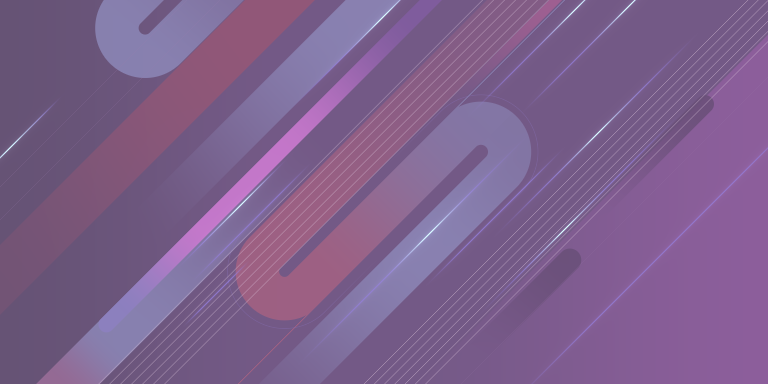
A Shadertoy shader for this background:

```glsl
// Diagonal abstract backdrop: translucent ribbons, rounded hooks and light streaks.
// All is drawn in a frame turned by 45 degrees: q.x runs across the stripes from
// the upper left, q.y runs along them to the upper right (lengths scale by sqrt 2).

float pixelSize() { return 1.414 / iResolution.y; }

// Smooth coverage of a signed distance
float fill(float d) { return clamp(0.5 - d / pixelSize(), 0.0, 1.0); }

float stripe(float x, float lo, float hi) { return fill(max(lo - x, x - hi)); }

// Distance to a stripe with one round end, going up (dir 1) or down (dir -1)
float roundEnd(vec2 q, vec2 tip, float dir, float r) {
    return length(vec2(q.x - tip.x, min((q.y - tip.y) * dir, 0.0))) - r;
}

// Two arms around a slot, joined by a round cap
float hook(vec2 q, vec2 tip, float dir, float r, float slot) {
    return fill(max(roundEnd(q, tip, dir, r), -roundEnd(q, tip, dir, slot)));
}

// Parallel fine lines
float hairlines(float x, float first, float gap) {
    float sum = 0.0;
    for (int i = 0; i < 7; i++)
        sum += fill(abs(x - first - float(i) * gap) - 0.0008);
    return min(sum, 1.0);
}

// Violet line fading at both ends, with a white spark at y = spark
void streak(inout vec3 col, vec2 q, float x, float lo, float hi, float spark) {
    float along = (q.y - lo) / (hi - lo);
    float fade = smoothstep(0.0, 0.3, along) * smoothstep(1.0, 0.7, along);
    float d = abs(q.x - x);
    float heat = exp(-pow((q.y - spark) / 0.13, 2.0));
    vec3 tint = mix(vec3(0.55, 0.47, 0.82), vec3(0.82, 0.96, 1.0), heat);
    float light = max(fade * 0.75, heat);
    col = mix(col, tint, light * fill(d - 0.002));
    col += tint * light * 0.07 * exp(-d * 110.0);
}

void mainImage(out vec4 fragColor, in vec2 fragCoord) {
    vec2 p = fragCoord / iResolution.y;
    p.x += 1.0 - 0.5 * iResolution.x / iResolution.y;
    vec2 q = vec2(p.x + 1.0 - p.y, p.x - 1.0 + p.y);
    vec3 lavender = vec3(0.55, 0.53, 0.72);
    vec3 rose = vec3(0.59, 0.34, 0.46);
    vec3 shade = vec3(0.41, 0.31, 0.47);

    // Ground, and the lighter field at the lower right
    vec3 col = mix(vec3(0.40, 0.325, 0.46), vec3(0.452, 0.35, 0.525), smoothstep(0.0, 0.75, p.x));
    float field = fill(2.09 - q.x) * smoothstep(0.95, 2.05, p.x);
    col = mix(col, vec3(0.55, 0.37, 0.61), field);

    // Dark rounded shadows
    float pill = fill(roundEnd(q, vec2(2.107, 1.565), -1.0, 0.033));
    col = mix(col, shade, 0.85 * pill * smoothstep(0.95, 1.55, q.y));
    pill = fill(roundEnd(q, vec2(2.161, 0.807), -1.0, 0.042));
    col = mix(col, shade, 0.85 * pill * smoothstep(0.25, 0.8, q.y));

    // Upper left hook and rose band
    float upperHook = hook(q, vec2(0.451, 0.305), 1.0, 0.184, 0.024);
    col = mix(col, lavender, upperHook * mix(0.85, 0.5, smoothstep(0.25, 0.75, q.y)));
    col = mix(col, rose, stripe(q.x, 0.638, 0.82) * mix(0.25, 0.85, smoothstep(-0.8, 0.6, q.y)));

    // Lavender bands, fading toward each other
    col = mix(col, lavender, stripe(q.x, 0.90, 1.042) * smoothstep(-0.25, 0.85, q.y) * 0.85);
    vec3 bandTint = mix(vec3(0.61, 0.43, 0.60), lavender, smoothstep(-0.85, -0.6, q.y));
    col = mix(col, bandTint, stripe(q.x, 1.094, 1.26) * smoothstep(0.5, -0.5, q.y) * 0.85);

    // Bright magenta strip
    vec3 magenta = mix(vec3(0.55, 0.50, 0.75), vec3(0.78, 0.47, 0.80), smoothstep(-0.5, -0.05, q.y));
    magenta = mix(magenta, vec3(0.50, 0.36, 0.62), smoothstep(0.35, 1.05, q.y));
    col = mix(col, magenta, 0.95 * fill(roundEnd(q, vec2(1.122, -0.568), 1.0, 0.029)));

    // Winding ribbon: two opposite hooks that share the middle arm
    vec2 lowTip = vec2(1.448, 0.034), highTip = vec2(1.648, 0.857);
    float low = hook(q, lowTip, 1.0, 0.18, 0.02);
    float high = hook(q, highTip, -1.0, 0.185, 0.026);
    float ribbon = q.x < 1.472 ? low : q.x > 1.618 ? high : low * high;
    float turn = q.x > 1.63 ? 1.0 : smoothstep(0.1, 1.0, q.y);
    float alpha = mix(0.88, 0.62, turn);
    if (q.x < 1.46) {
        turn = 0.0;
        alpha = mix(0.88, 0.3, smoothstep(0.0, 1.3, q.y));
    } else if (q.x > 1.63) {
        alpha = 0.85 * smoothstep(-0.6, 0.45, q.y) * mix(1.0, 0.7, smoothstep(0.5, 1.0, q.y));
    }
    col = mix(col, mix(vec3(0.64, 0.38, 0.51), lavender, turn), ribbon * alpha);
    float shortStrip = stripe(q.x, 1.43, 1.464) * smoothstep(0.85, 1.45, q.y);
    col = mix(col, vec3(0.66, 0.38, 0.58), shortStrip * 0.8);

    // Faint outlines around the caps
    float ring = fill(abs(roundEnd(q, lowTip, 1.0, 0.21)) - 0.001) * smoothstep(0.35, 0.0, q.y);
    ring += fill(abs(roundEnd(q, highTip, -1.0, 0.21)) - 0.001) * smoothstep(0.55, 0.9, q.y);
    col = mix(col, vec3(0.52, 0.43, 0.70), ring * 0.5);

    // Fine line groups and single threads
    float lines = hairlines(q.x, 1.257, 0.0286) + hairlines(q.x, 1.948, 0.0267);
    col = mix(col, vec3(0.85, 0.76, 0.85), lines * 0.6);
    float threads = fill(abs(q.x - 0.487)) + fill(abs(q.x - 0.573)) + fill(abs(q.x - 2.2));
    col = mix(col, vec3(0.62, 0.48, 0.68), threads * 0.35);

    // Light streaks
    streak(col, q, 0.411, -0.55, -0.08, -0.36);
    streak(col, q, 1.042, 0.45, 1.4, 0.95);
    streak(col, q, 1.161, -0.25, 0.35, 0.09);
    streak(col, q, 1.234, -0.25, 0.40, 9.0);
    streak(col, q, 1.328, -0.38, -0.02, 9.0);
    streak(col, q, 1.523, 0.90, 1.8, 1.47);
    streak(col, q, 1.654, 1.05, 1.9, 1.62);
    streak(col, q, 1.727, -0.20, 1.05, 0.51);
    streak(col, q, 1.854, 0.35, 1.10, 9.0);
    streak(col, q, 1.904, 0.65, 1.75, 1.21);
    streak(col, q, 2.068, 0.40, 1.50, 0.875);
    streak(col, q, 2.385, 0.20, 2.0, 9.0);

    fragColor = vec4(col, 1.0);
}
```
